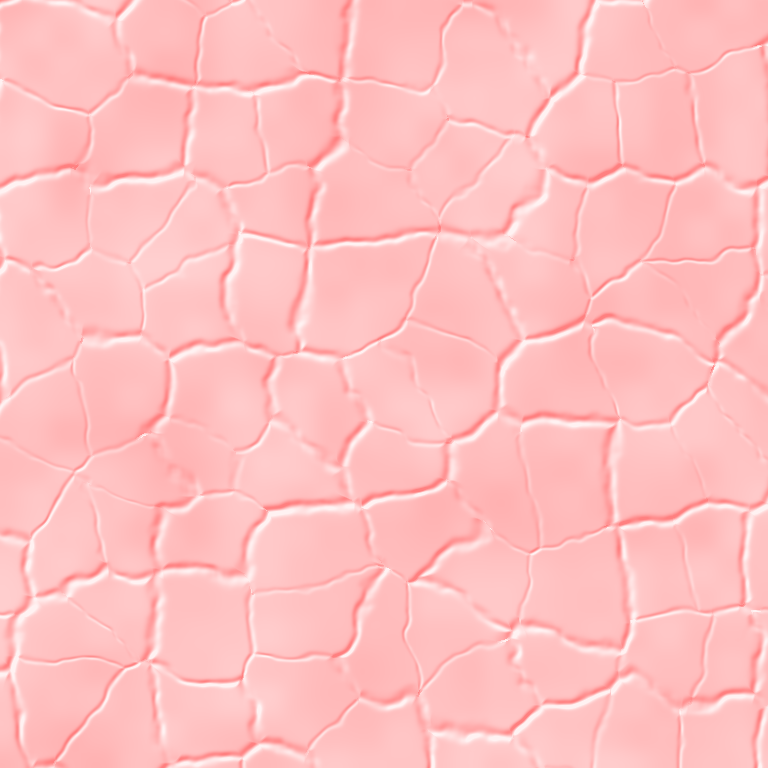
Give the GLSL for this texture, as a WebGL 2 fragment shader.

```glsl
#version 300 es
precision highp float;
// Soft pink skin split by a two-level network of grooves, lit from the upper left.
// Small Voronoi cells are gathered into large groups: borders between groups
// become wide grooves, borders inside a group stay thin. Slope gives the shading.

uniform vec2 u_resolution;
out vec4 fragColor;

const float CELLS = 9.0;            // small cells across the canvas
const float GROUPS = 4.2;           // large groups across the canvas
const float JITTER = 0.86;          // irregularity of cell centres
const float THIN_WIDTH = 0.0034;    // half width of inner grooves
const float WIDE_WIDTH = 0.0064;    // half width of group borders
const vec2 LIGHT = vec2(-0.62, 0.78);
const float SLOPE_STEP = 0.0016;
const float RELIEF = 0.25;
const float BASE_TONE = 0.753;
const float BROAD_MOTTLE = 0.085;
const float FINE_MOTTLE = 0.045;

vec2 hash2(vec2 p) {
  vec3 q = fract(p.xyx * vec3(0.1031, 0.1030, 0.0973));
  q += dot(q, q.yzx + 33.33);
  return fract((q.xx + q.yz) * q.zy);
}

// Smooth two-channel value noise in 0..1
vec2 noise2(vec2 p) {
  vec2 i = floor(p), f = fract(p);
  f = f * f * f * (f * (f * 6.0 - 15.0) + 10.0);
  vec2 low = mix(hash2(i), hash2(i + vec2(1, 0)), f.x);
  vec2 high = mix(hash2(i + vec2(0, 1)), hash2(i + vec2(1, 1)), f.x);
  return mix(low, high, f.y);
}

// Bends the cell borders, from wide curves down to small jags
vec2 warp(vec2 p) {
  return p + 0.036 * (noise2(p * 7.0 + 3.0) - 0.5)
           + 0.015 * (noise2(p * 24.0 + 41.0) - 0.5)
           + 0.0055 * (noise2(p * 58.0 + 87.0) - 0.5);
}

vec2 cellCentre(vec2 id) {
  return id + 0.5 + JITTER * (hash2(id + 17.0) - 0.5);
}

// Identity of the large group that owns a small cell centre
vec2 groupOf(vec2 centre) {
  vec2 p = centre * GROUPS / CELLS;
  vec2 base = floor(p), owner = base;
  float nearest = 1e3;
  for (int y = -1; y <= 1; y++)
  for (int x = -1; x <= 1; x++) {
    vec2 id = base + vec2(x, y);
    vec2 d = id + 0.1 + 0.8 * hash2(id + 71.0) - p;
    float dist = dot(d, d);
    if (dist < nearest) { nearest = dist; owner = id; }
  }
  return owner;
}

// Groove depth in canvas units
float grooveDepth(vec2 canvas) {
  vec2 p = warp(canvas) * CELLS;
  vec2 base = floor(p), home = base;
  float nearest = 1e3;
  for (int y = -1; y <= 1; y++)
  for (int x = -1; x <= 1; x++) {
    vec2 id = base + vec2(x, y);
    vec2 d = cellCentre(id) - p;
    float dist = dot(d, d);
    if (dist < nearest) { nearest = dist; home = id; }
  }

  vec2 centre = cellCentre(home);
  vec2 homeGroup = groupOf(centre);
  float depth = 0.0;
  for (int y = -2; y <= 2; y++)
  for (int x = -2; x <= 2; x++) {
    if (x == 0 && y == 0) continue;
    vec2 id = home + vec2(x, y);
    vec2 other = cellCentre(id);
    float border = dot(0.5 * (centre + other) - p, normalize(other - centre)) / CELLS;
    if (border > 3.0 * WIDE_WIDTH) continue;

    // The sum of both identities gives each border one shared character
    vec2 character = hash2(home + id + 131.0);
    bool wide = distance(groupOf(other), homeGroup) > 0.5;
    float width = (wide ? WIDE_WIDTH : THIN_WIDTH) * mix(0.8, 1.15, character.x);
    float strength = wide ? 1.0 : mix(0.4, 1.05, character.y);
    float r = border / width;
    depth = max(depth, width * strength * exp(-r * r));
  }
  // Uneven groove floor
  return depth * (0.75 + 0.5 * noise2(canvas * 75.0).x);
}

void main() {
  vec2 p = gl_FragCoord.xy / u_resolution.y;
  vec2 offset = LIGHT * SLOPE_STEP;
  float slope = (grooveDepth(p + offset) - grooveDepth(p - offset)) / (2.0 * SLOPE_STEP);

  // Gentle swelling of the skin between grooves
  float mottle = BROAD_MOTTLE * (noise2(p * 9.0 + 11.0).x - 0.5)
               + FINE_MOTTLE * (noise2(p * 23.0 + 29.0).y - 0.5);

  float tone = clamp(BASE_TONE + mottle + RELIEF * slope, 0.5, 0.95);
  fragColor = vec4(1.0, tone, tone, 1.0);
}
```
